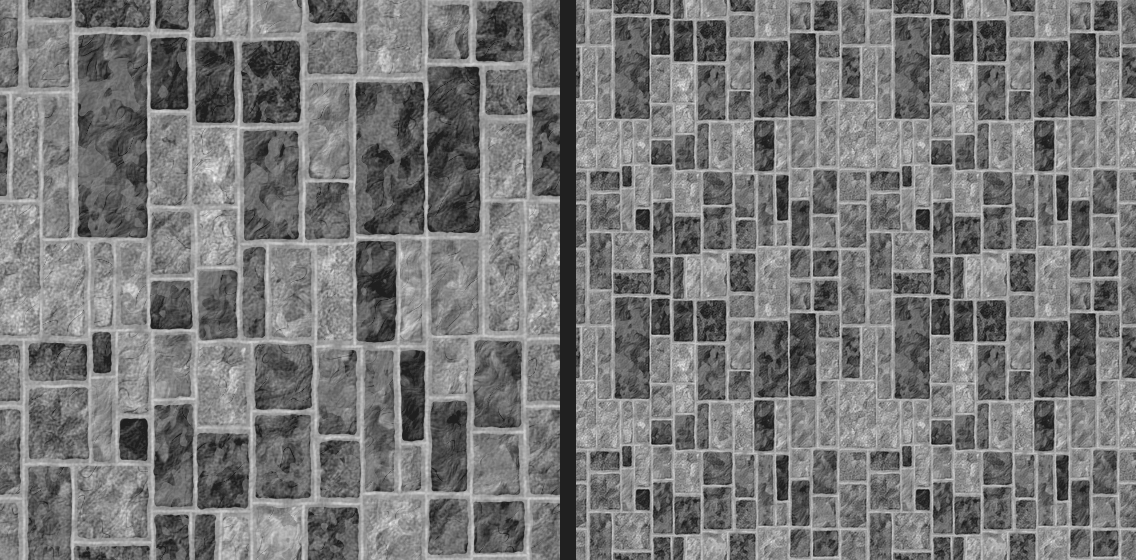
Left, the tile; right, the same tile 2 across and 2 down.
Write a Shadertoy shader that draws this texture.

```glsl
const vec2 GRID = vec2(10.0, 4.0);       // even counts, so the bond wraps
const vec2 JOINT_RANGE = vec2(0.22, 0.78);
const vec2 SPLIT_SIZE = vec2(0.105, 0.205);
const vec2 SPLIT_CHANCE = vec2(0.60, 0.80);
const vec2 INSET = vec2(0.0025, 0.0105);
const float CORNER = 0.006;
const float WOBBLE = 0.0045;
const float RAGGED = 0.0055;
const float EDGE_SOFT = 0.0014;
const vec2 STONE_TONES = vec2(0.23, 0.62);
const float FLAKE_TONE = 0.50;
const float MORTAR_TONE = 0.60;
const float RIDGE_TONE = 0.78;
const vec2 LIGHT_STEP = vec2(-0.0022, 0.0024);
const float RELIEF_GAIN = 0.55;
const float FACET_GAIN = 0.20;
const float FACET_BLEND = 22.0;
const float CRACK_GAIN = 0.16;

float hash(vec2 p) {
    vec3 q = fract(vec3(p.xyx) * vec3(0.1031, 0.1030, 0.0973));
    q += dot(q, q.yzx + 33.33);
    return fract((q.x + q.y) * q.z);
}

vec2 hash2(vec2 p) {
    return vec2(hash(p + 3.7), hash(p + 91.3));
}

float slope(vec2 corner, vec2 offset) {
    return dot(hash2(corner) * 2.0 - 1.0, offset);
}

// Gradient noise around 0.5 with n whole cells across the canvas
float noise(vec2 uv, vec2 n) {
    vec2 p = uv * n, i = floor(p), f = fract(p);
    vec2 s = f * f * (3.0 - 2.0 * f);
    vec2 a = mod(i, n), b = mod(i + 1.0, n);
    float low = mix(slope(a, f), slope(vec2(b.x, a.y), f - vec2(1.0, 0.0)), s.x);
    float high = mix(slope(vec2(a.x, b.y), f - vec2(0.0, 1.0)), slope(b, f - 1.0), s.x);
    return 0.5 + 0.85 * mix(low, high, s.y);
}

vec2 diagonal(vec2 uv) {
    return vec2(uv.x + uv.y, uv.y - uv.x);
}

// Billowed height: rounded lumps that meet in sharp creases
float relief(vec2 uv) {
    vec2 q = diagonal(uv), n = vec2(14.0, 23.0);
    float height = 0.0, amp = 0.5;
    for (int k = 0; k < 4; k++) {
        height += amp * abs(2.0 * noise(q, n) - 1.0);
        n = n * 2.0 + 3.0;
        amp *= 0.56;
    }
    return height;
}

// Wrapped cellular noise: tilted chips of rock, blended where they meet
float facet(vec2 uv, vec2 n) {
    vec2 p = uv * n, cell = floor(p);
    float sum = 0.0, total = 0.0001;
    for (int y = -1; y <= 1; y++)
    for (int x = -1; x <= 1; x++) {
        vec2 c = cell + vec2(x, y), id = mod(c, n);
        vec2 delta = p - c - hash2(id);
        float weight = exp(-FACET_BLEND * dot(delta, delta));
        float tilt = dot(delta, hash2(id + 40.0) - 0.5) * 2.0;
        sum += weight * (tilt + hash(id + 17.0) - 0.5);
        total += weight;
    }
    return sum / total;
}

float joint(vec2 cell) {
    return mix(JOINT_RANGE.x, JOINT_RANGE.y, hash(mod(cell, GRID) + 12.0));
}

// Interlocking rectangle around a grid vertex: left, bottom, right, top
vec4 blockAt(vec2 v) {
    float a = joint(v), b = joint(v - 1.0) - 1.0;
    float c = joint(v - vec2(1.0, 0.0)), d = joint(v - vec2(0.0, 1.0));
    bool even = mod(v.x + v.y, 2.0) < 0.5;
    vec4 sides = even ? vec4(b, d - 1.0, a, c) : vec4(c - 1.0, b, d, a);
    return (v.xyxy + sides) / GRID.xyxy;
}

// Finds the stone that holds p, then cuts wide or tall blocks in two
vec4 findStone(vec2 p, out vec2 id) {
    vec4 r = vec4(0.0);
    id = vec2(0.0);
    vec2 base = floor(p * GRID);
    for (int k = 0; k < 4; k++) {
        vec2 v = base + vec2(k % 2, k / 2);
        vec4 block = blockAt(v);
        if (all(greaterThanEqual(p, block.xy)) && all(lessThan(p, block.zw))) {
            r = block;
            id = mod(v, GRID);
        }
    }
    for (int axis = 0; axis < 2; axis++) {
        float size = r[axis + 2] - r[axis];
        if (size > SPLIT_SIZE[axis] && hash(id + 61.0) < SPLIT_CHANCE[axis]) {
            float cut = r[axis] + size * mix(0.34, 0.66, hash(id + 29.0));
            bool upper = p[axis] > cut;
            if (upper) r[axis] = cut; else r[axis + 2] = cut;
            id += upper ? vec2(23.0, 11.0) : vec2(47.0, 5.0);
        }
    }
    return r;
}

void mainImage(out vec4 fragColor, in vec2 fragCoord) {
    vec2 uv = fragCoord / iResolution.xy;
    vec2 sway = vec2(noise(uv, vec2(22.0)), noise(uv, vec2(26.0))) - 0.5;
    vec2 p = uv + WOBBLE * sway;

    // Stone outline, each side set back by its own amount
    vec2 id;
    vec4 r = findStone(p, id);
    vec2 halfSize = 0.5 * (r.zw - r.xy), local = p - 0.5 * (r.xy + r.zw);
    vec2 gap = halfSize - abs(local);
    vec2 across = smoothstep(-0.8, 0.8, local / halfSize);
    vec2 inset = mix(vec2(INSET.x), vec2(INSET.y), mix(hash2(id + 80.0), hash2(id + 86.0), across));
    vec2 q = inset + CORNER - gap;
    float d = length(max(q, 0.0)) + min(max(q.x, q.y), 0.0) - CORNER;
    d += RAGGED * (0.6 * noise(uv, vec2(48.0)) + 0.4 * noise(uv, vec2(110.0)) - 0.5);

    // Rock surface: lit relief, chips, cracks, flakes and grain
    vec2 bent = uv + 0.02 * sway;
    float lit = relief(bent) - relief(bent + LIGHT_STEP);
    float chip = facet(uv + 0.035 * sway, vec2(34.0, 26.0));
    float strata = noise(diagonal(bent), vec2(18.0, 52.0)) - 0.5;
    float vein = abs(noise(diagonal(bent), vec2(17.0, 31.0)) - 0.5);
    float crack = (1.0 - smoothstep(0.0, 0.035, vein)) * smoothstep(0.4, 0.7, noise(uv, vec2(29.0)));
    float grain = noise(uv, vec2(210.0)) - 0.5;
    float patches = 0.6 * noise(bent, vec2(21.0, 15.0)) + 0.4 * noise(uv, vec2(63.0, 51.0));
    float flake = smoothstep(0.53, 0.57, patches) * step(0.3, hash(id + 37.0));

    float tone = mix(STONE_TONES.x, STONE_TONES.y, hash(id + 5.0));
    tone += FACET_GAIN * chip + 0.12 * strata - CRACK_GAIN * crack;
    tone = mix(tone, FLAKE_TONE, 0.65 * flake);
    tone += RELIEF_GAIN * lit * (1.0 - 0.5 * flake);
    tone += grain * mix(0.06, 0.30, hash(id + 71.0));

    // Dark rim, deeper at the lower right
    float side = dot(local / halfSize, vec2(0.5, -0.5));
    tone -= smoothstep(-0.007, 0.0, d) * (0.06 + 0.10 * side);

    // Mortar with a thin, broken pale ridge
    float ridge = (1.0 - smoothstep(0.0004, 0.0042, min(gap.x, gap.y)))
                * clamp(mix(-0.2, 1.5, noise(uv, vec2(34.0))), 0.0, 1.0);
    float smear = noise(uv, vec2(42.0, 38.0)) - 0.5;
    float mortar = mix(MORTAR_TONE + 0.16 * smear, RIDGE_TONE, ridge);
    mortar += 0.12 * grain + 0.2 * lit;

    float cover = 1.0 - smoothstep(-EDGE_SOFT, EDGE_SOFT, d);
    float grey = mix(mortar, max(tone, 0.12), cover);
    fragColor = vec4(vec3(clamp(grey, 0.0, 1.0)), 1.0);
}
```
